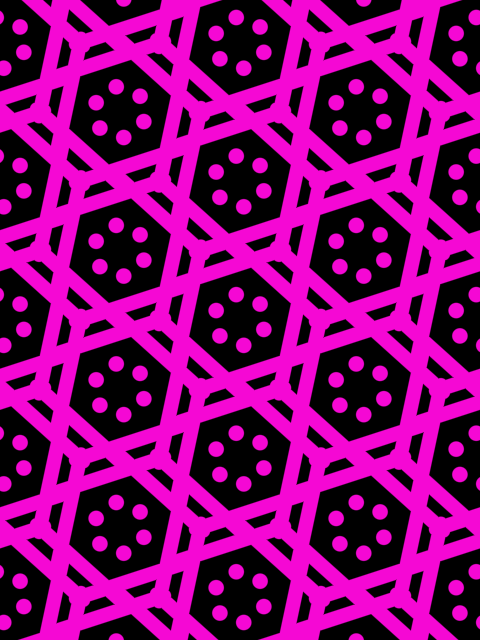
This pattern is drawn by a Shadertoy shader. Its source:

```glsl
// Magenta straps woven around black hexagons, each holding a ring of six dots.
// Every cell of a hexagonal lattice owns six round-ended bars in a pinwheel;
// the bars of a cell and its six neighbours are merged by distance.

const float PI = 3.14159265;

vec2 polar(float angle) {
    return vec2(cos(angle), sin(angle));
}

// Offset from the nearest centre of a hexagonal lattice with unit spacing
vec2 hexCell(vec2 p) {
    vec2 period = vec2(sqrt(3.0), 1.0);
    vec2 a = mod(p + 0.5 * period, period) - 0.5 * period;
    vec2 b = mod(p, period) - 0.5 * period;
    return dot(a, a) < dot(b, b) ? a : b;
}

// Six bars turned about the cell centre, each starting just past a corner
float pinwheel(vec2 p) {
    float d = 1e3;
    for (int i = 0; i < 6; i++) {
        vec2 normal = polar(radians(48.0) + float(i) * PI / 3.0);
        vec2 tangent = vec2(-normal.y, normal.x);
        float across = dot(p, normal) - 0.386;
        float along = dot(p, tangent);
        along -= clamp(along, -0.459, 0.373);
        d = min(d, length(vec2(across, along)) - 0.052);
    }
    return d;
}

float dotRing(vec2 p) {
    float d = 1e3;
    for (int i = 0; i < 6; i++) {
        vec2 centre = 0.185 * polar(radians(38.4) + float(i) * PI / 3.0);
        d = min(d, length(p - centre) - 0.056);
    }
    return d;
}

void mainImage(out vec4 fragColor, in vec2 fragCoord) {
    // Two lattice periods span the canvas width
    float pixel = 2.0 * sqrt(3.0) / iResolution.x;
    vec2 cell = hexCell((fragCoord - 0.5 * iResolution.xy) * pixel);

    float d = min(dotRing(cell), pinwheel(cell));
    for (int i = 0; i < 6; i++) {
        vec2 neighbour = polar(PI / 6.0 + float(i) * PI / 3.0);
        d = min(d, pinwheel(cell - neighbour));
    }

    float ink = 1.0 - smoothstep(-0.8 * pixel, 0.8 * pixel, d);
    fragColor = vec4(mix(vec3(0.0), vec3(0.96, 0.03, 0.83), ink), 1.0);
}
```
